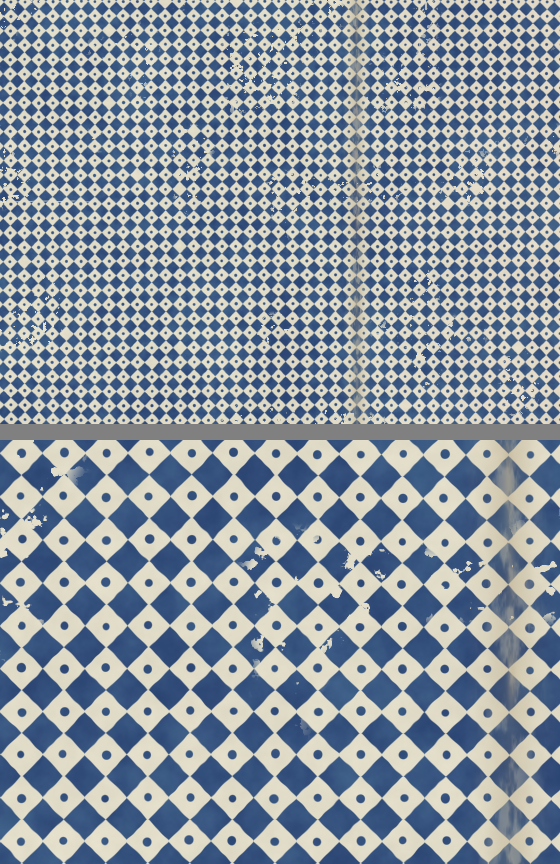
Top: the whole. Bottom: its middle third, enlarged.
This pattern is drawn by a Shadertoy shader. Its source:

```glsl
// Block-printed paper: a diagonal check of blue and cream diamonds, each cream
// one holding a blue dot. A diamond distance on a repeated cell gives the shapes;
// hashed value noise adds uneven ink, chips, missing dots and a stained seam.

#define REPEATS vec2(39.7, 29.4)     // cells across and down
#define PHASE vec2(0.744, 0.11)      // first dot, in cells from the top left
#define DOT_RADIUS 0.098
#define INK_INSET 0.012              // cream gained along each diamond edge
#define WOBBLE 0.035                 // roughness of printed edges
#define SEAM_X 0.637
#define MISSING_DOTS 0.012
#define CREAM vec3(0.885, 0.865, 0.785)
#define INK_DARK vec3(0.18, 0.28, 0.46)
#define INK_LIGHT vec3(0.24, 0.37, 0.53)
#define STAIN vec3(0.74, 0.68, 0.56)

float hash(vec2 p) {
    vec3 q = fract(p.xyx * vec3(0.1031, 0.1030, 0.0973));
    q += dot(q, q.yzx + 33.33);
    return fract((q.x + q.y) * q.z);
}

float noise(vec2 p) {
    vec2 i = floor(p), f = fract(p);
    f = f * f * (3.0 - 2.0 * f);
    return mix(mix(hash(i), hash(i + vec2(1, 0)), f.x),
               mix(hash(i + vec2(0, 1)), hash(i + vec2(1, 1)), f.x), f.y);
}

float fbm(vec2 p) {
    float sum = 0.0, gain = 0.5;
    for (int i = 0; i < 4; i++) {
        sum += gain * noise(p);
        p = p * 2.03 + 17.1;
        gain *= 0.5;
    }
    return sum / 0.9375;
}

// Coverage of the side where the distance is negative
float cover(float d, float soft) {
    return 1.0 - smoothstep(-soft, soft, d);
}

// Ink coverage: blue diamonds between cream ones, plus the dots
float printedInk(vec2 cell, float soft) {
    vec2 id = floor(cell + 0.5);
    vec2 local = cell - id;
    float rough = WOBBLE * (noise(cell * 5.0) - 0.5);
    float diamond = (0.5 - abs(local.x) - abs(local.y)) * 0.7071 + INK_INSET + rough;
    vec2 shift = 0.05 * (vec2(hash(id + 3.0), hash(id + 71.0)) - 0.5);
    float radius = DOT_RADIUS * mix(0.88, 1.12, hash(id + 29.0));
    float spot = length(local - shift) - radius + rough * 0.7;
    float present = step(MISSING_DOTS, hash(id + 113.0));
    return max(cover(diamond, soft), cover(spot, soft) * present);
}

void mainImage(out vec4 fragColor, in vec2 fragCoord) {
    vec2 uv = fragCoord / iResolution.xy;
    vec2 page = vec2(uv.x * iResolution.x / iResolution.y, uv.y);
    vec2 drift = 0.1 * (vec2(noise(page * 5.0), noise(page * 5.0 + 40.0)) - 0.5);
    vec2 cell = vec2(uv.x, 1.0 - uv.y) * REPEATS - PHASE + drift;
    float soft = 0.85 * REPEATS.x / iResolution.x;

    // Seam: a narrow vertical fold inside a broader stain
    float seamOffset = uv.x - SEAM_X - 0.004 * (noise(vec2(uv.y * 6.0, 2.0)) - 0.5);
    float stain = exp(-pow(seamOffset / 0.014, 2.0)) * mix(0.45, 1.0, fbm(page * vec2(20.0, 7.0)));
    float fold = exp(-pow(seamOffset / 0.0025, 2.0));

    // Ink loss: sparse clustered chips and rubbing along the seam
    float grain = fbm(page * 95.0);
    float cluster = smoothstep(0.66, 0.82, noise(page * 9.0 + 5.0));
    float chips = cluster * smoothstep(0.66, 0.71, grain);
    float rubbed = stain * smoothstep(0.42, 0.68, fbm(page * vec2(110.0, 38.0)));

    // Faint horizontal tear reaching in from the left edge
    float tearY = 0.525 + 0.003 * (noise(vec2(uv.x * 45.0, 8.0)) - 0.5);
    float tear = cover(abs(uv.y - tearY) - 0.0012, 0.0012) * (1.0 - smoothstep(0.12, 0.24, uv.x));
    tear *= smoothstep(0.3, 0.6, noise(page * 38.0));

    // Ink and paper tones
    float wash = fbm(page * 6.0);
    float pooled = fbm(cell * 1.6 + 9.0);
    vec3 ink = mix(INK_DARK, INK_LIGHT, smoothstep(0.25, 0.75, 0.5 * (wash + pooled)));
    ink += 0.045 * (grain - 0.5);
    ink = mix(ink, vec3(0.34, 0.42, 0.51), 0.22 * smoothstep(0.6, 1.0, uv.x) * wash);
    vec3 paper = CREAM + 0.045 * (wash - 0.5) + 0.04 * (grain - 0.5);
    paper += vec3(0.005, -0.012, -0.003) * smoothstep(0.6, 1.0, uv.x);
    paper = mix(paper, STAIN, 0.65 * stain);
    ink = mix(ink, STAIN * 0.75, 0.3 * stain);

    float loss = clamp(chips + 0.65 * rubbed + 0.75 * tear, 0.0, 1.0);
    vec3 color = mix(paper, ink, printedInk(cell, soft) * (1.0 - loss));
    color = mix(color, STAIN, 0.4 * fold * noise(vec2(uv.y * 25.0, 4.0)));
    fragColor = vec4(clamp(color, 0.0, 1.0), 1.0);
}
```
